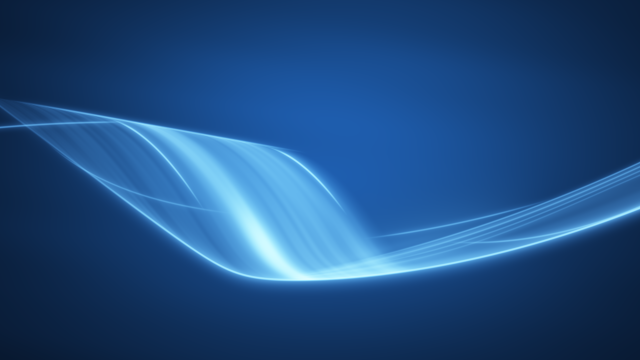
This background is drawn by a Shadertoy shader. Its source:

```glsl
const vec3 NAVY = vec3(0.025, 0.075, 0.15);
const vec3 ROYAL = vec3(0.12, 0.37, 0.69);
const vec3 LIGHT_GAIN = vec3(0.45, 1.0, 1.9);   // how fast each channel saturates
const vec2 GLOW_CENTRE = vec2(0.92, 0.56);
const vec2 GLOW_SPREAD = vec2(0.62, 0.29);
const float TOP_START = 0.727;
const float TOP_SLOPE = -0.178;
const float FOLD_CURVE = 0.6255;                // sideways sweep of the folds
const float FIRST_FOLD = 0.278;
const float MAIN_FOLD = 0.395;
const float LAST_FOLD = 0.718;
const float LINE_WIDTH = 0.0026;
const int FAN_LINES = 4;

float hash(vec2 p) {
    vec3 q = fract(p.xyx * vec3(0.1031, 0.1030, 0.0973));
    q += dot(q, q.yzx + 33.33);
    return fract((q.x + q.y) * q.z);
}

float noise(vec2 p) {
    vec2 i = floor(p), f = fract(p);
    f = f * f * (3.0 - 2.0 * f);
    vec2 e = vec2(0.0, 1.0);
    return mix(mix(hash(i), hash(i + e.yx), f.x),
               mix(hash(i + e.xy), hash(i + e.yy), f.x), f.y);
}

float bell(float x, float width) {
    x /= width;
    return exp(-x * x);
}

// Opens over a.x..a.y and closes over b.x..b.y
float span(float x, vec2 a, vec2 b) {
    return smoothstep(a.x, a.y, x) * (1.0 - smoothstep(b.x, b.y, x));
}

float filament(float offset) {
    float core = max(LINE_WIDTH, 0.8 / iResolution.y);
    return bell(offset, core) + 0.22 * bell(offset, core * 4.0);
}

float parabola(float x, vec2 start, float slope, float bend) {
    float t = x - start.x;
    return start.y + t * (slope + bend * t);
}

// Lower rim: a falling line joined smoothly to a rising curve
float lowerRim(float x) {
    float fall = 0.456 - 0.76 * (x - 0.324);
    float rise = parabola(x, vec2(0.926, 0.220), 0.08, 0.183);
    float gap = fall - rise;
    return 0.5 * (fall + rise + sqrt(gap * gap + 0.0048));
}

vec3 backdrop(vec2 p) {
    vec2 q = p - GLOW_CENTRE;
    float glow = exp(-dot(q * q, 1.0 / GLOW_SPREAD));
    float wisps = noise(vec2(p.x * 1.6, (p.y + 0.15 * p.x) * 11.0)) - 0.5;
    return mix(NAVY, ROYAL, glow) * (1.0 + 0.09 * wisps);
}

// Folded sheet between the straight top rim and the lower rim
float foldedSheet(vec2 p, float height) {
    float depth = TOP_START + TOP_SLOPE * p.x - p.y;
    float d = max(depth, 0.0008);
    float fold = p.x - FOLD_CURVE * sqrt(d) - 0.08 * exp(-max(height, 0.0) / 0.03);
    float steep = length(vec2(1.0, 0.5 * FOLD_CURVE / sqrt(d)));
    float inside = smoothstep(-0.002, 0.003, depth) * smoothstep(-0.002, 0.003, height);

    // Soft bands and fine streaks that follow the folds
    float broad = noise(vec2(fold * 17.0, d * 3.0));
    float fine = noise(vec2(fold * 60.0 + 9.0, d * 4.0));
    float body = 0.22 + 0.15 * smoothstep(0.12, 0.30, fold);
    body += 0.75 * bell(fold - MAIN_FOLD, 0.055) + 0.35 * bell(fold - 0.54, 0.10);
    body += 0.22 * bell(fold - 0.66, 0.06);
    body *= 0.62 + 0.5 * broad + 0.26 * fine;
    body *= 1.0 + 0.5 * exp(-max(height, 0.0) / 0.06) * smoothstep(0.3, 0.7, p.x);
    body += 2.1 * bell(fold - MAIN_FOLD - 0.008, 0.034) * bell(d - 0.28, 0.085);
    body *= smoothstep(-0.15, 0.25, p.x) * (1.0 - smoothstep(LAST_FOLD - 0.03, 0.80, fold));

    // Crisp crests
    float crest = 1.1 * filament((fold - FIRST_FOLD) / steep) * span(d, vec2(0.0, 0.02), vec2(0.08, 0.22));
    crest += 1.5 * filament((fold - LAST_FOLD) / steep) * span(d, vec2(0.0, 0.02), vec2(0.05, 0.16));
    float rim = 0.75 * filament(depth) * span(p.x, vec2(0.0, 0.3), vec2(0.65, 0.86));
    return (body + crest) * inside + rim;
}

// Narrow tail that sweeps up to the right
float tail(vec2 p, float rim, float height) {
    float ridge = parabola(p.x, vec2(0.926, 0.259), 0.217, 0.144);
    float above = p.y - ridge;
    float inside = smoothstep(-0.002, 0.003, height) * (1.0 - smoothstep(-0.012, 0.006, above));
    float across = clamp(height / max(ridge - rim, 0.01), 0.0, 1.0);
    float strength = mix(0.75, 0.24, smoothstep(0.95, 1.5, p.x)) * smoothstep(0.72, 0.95, p.x);
    float light = inside * strength * (0.65 + 0.7 * noise(vec2(across * 7.0, p.x * 2.0)));
    light += 0.38 * exp(-max(above, 0.0) / 0.055) * smoothstep(-0.02, 0.02, above)
           * span(p.x, vec2(0.88, 1.04), vec2(1.12, 1.55));

    for (int i = 0; i < FAN_LINES; i++) {
        float k = float(i) / float(FAN_LINES - 1);
        float y = mix(ridge, rim, 0.55 * k * (1.0 - 0.5 * smoothstep(1.1, 1.75, p.x)));
        light += (0.42 - 0.25 * k) * filament(p.y - y) * smoothstep(0.92, 1.3, p.x);
    }
    float upper = parabola(p.x, vec2(1.018, 0.338), 0.12, 0.18);
    float inner = parabola(p.x, vec2(1.296, 0.326), -0.006, 0.444);
    light += 0.45 * filament(p.y - upper) * span(p.x, vec2(1.0, 1.15), vec2(1.35, 1.55));
    return light + 0.5 * filament(p.y - inner) * smoothstep(1.22, 1.42, p.x);
}

void mainImage(out vec4 fragColor, in vec2 fragCoord) {
    vec2 p = fragCoord / iResolution.y;
    p.x *= 16.0 / 9.0 * iResolution.y / iResolution.x;
    float rim = lowerRim(p.x);
    float height = (p.y - rim) / mix(1.25, 1.05, smoothstep(0.4, 0.7, p.x));

    float light = foldedSheet(p, height) + tail(p, rim, height);

    // Bright lower rim and its halo
    float rimPower = mix(0.15, 1.4, smoothstep(0.1, 0.65, p.x));
    light += rimPower * (filament(height) + 0.18 * bell(height, 0.025));

    // Faint arcs crossing the left side
    float arc = parabola(p.x, vec2(0.0, 0.646), 0.085, -0.12);
    float sweep = 0.375 + 0.185 * exp(-3.8 * (p.x - 0.185));
    light += 0.5 * filament(p.y - arc) * (1.0 - smoothstep(0.26, 0.36, p.x));
    light += 0.3 * filament(p.y - sweep) * span(p.x, vec2(0.12, 0.25), vec2(0.5, 0.66));

    vec3 color = 1.0 - (1.0 - backdrop(p)) * exp(-light * LIGHT_GAIN);
    fragColor = vec4(color, 1.0);
}
```
